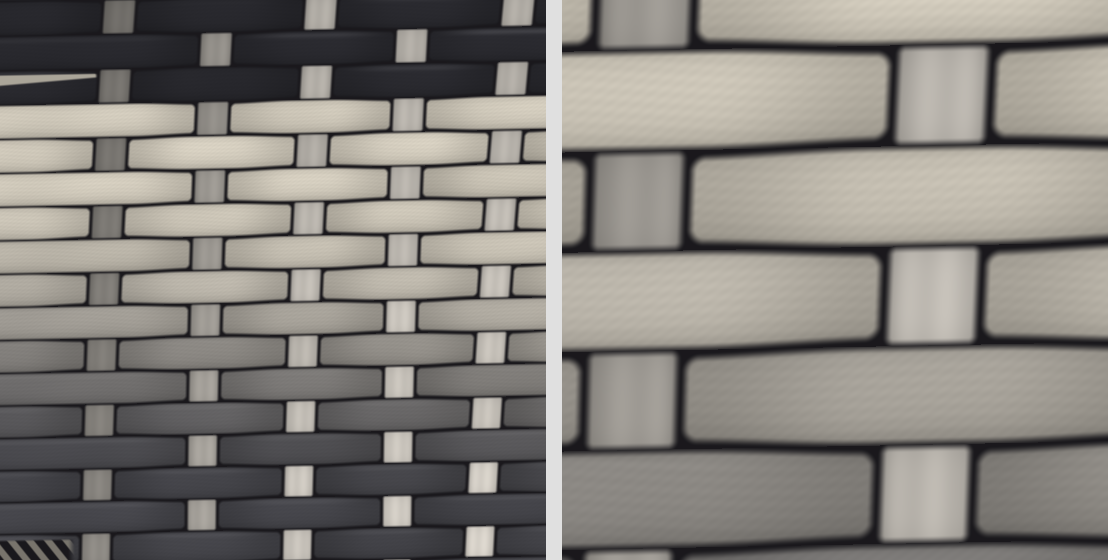
Left: the whole. Right: its middle third, enlarged.
Give the GLSL for this texture, as a Shadertoy shader.

```glsl
// Woven wicker: flat horizontal strands, dark to cream to charcoal, over upright staves.

const int   STAVES      = 5;
const float ROW_START   = 0.0234;   // centre of the first row, measured from the top
const float ROW_PITCH   = 0.06209;
const float ROW_SHRINK  = 0.000173; // rows get closer further down
const float ROW_TILT    = 0.019;
const float TILT_PIVOT  = 0.56;
const float STAVE_HALF  = 0.0262;
const float GAP         = 0.0055;   // dark slit between stave and strand end
const float SOFTNESS    = 0.0032;
const float TOP_ROWS    = 2.5;      // rows above this are near black
const vec3  GAP_COLOR   = vec3(0.10, 0.095, 0.11);
const vec3  BLACK       = vec3(0.155, 0.155, 0.175);
const vec3  CREAM       = vec3(0.785, 0.76, 0.705);
const vec3  CHARCOAL    = vec3(0.255, 0.255, 0.275);
const vec3  STAVE_TINT  = vec3(1.0, 0.975, 0.935);

float hash(vec2 p) {
    return fract(sin(dot(p, vec2(41.3, 289.1))) * 4375.5);
}

// Signed distance from the inner margins to two edges, with a rounded corner.
float roundedCorner(vec2 inside, float radius) {
    vec2 q = radius - inside;
    return length(max(q, 0.0)) + min(max(q.x, q.y), 0.0) - radius;
}

// Centre of stave k at depth y: uneven spacing, slight lean and bend.
float staveCenter(float k, float y) {
    float t = y - 0.509;
    float lean = -0.043 + 0.013 * mod(k, 2.0) - 0.028 * step(3.5, k);
    return 0.1862 + 0.1849 * k - 0.0026 * k * k + lean * t + 0.0247 * t * t;
}

// Row coordinate: whole numbers fall on row centres.
float rowCoordinate(float y) {
    float root = sqrt(ROW_PITCH * ROW_PITCH - 4.0 * ROW_SHRINK * (y - ROW_START));
    return (ROW_PITCH - root) / (2.0 * ROW_SHRINK);
}

// Fine lengthwise fibres crossed by a faint diagonal hatch.
float grain(vec2 p, float seed) {
    float fibres = sin(p.y * 900.0 + 3.0 * sin(p.x * 17.0 + seed * 6.0));
    float hatch = sin(p.x * 760.0 + p.y * 1050.0);
    float cloud = sin(p.x * 23.0 + seed * 19.0) * sin(p.y * 31.0 + p.x * 9.0);
    return 0.010 * fibres + 0.009 * hatch + 0.018 * cloud;
}

vec3 strandColor(vec2 p, float row, float v, float arch, float seed) {
    float age = row + 1.2 * (0.5 - p.x);
    float fade = pow(smoothstep(4.5, 14.5, age), 1.4);
    bool top = row < TOP_ROWS;
    vec3 color = top ? BLACK : mix(CREAM, CHARCOAL, fade);

    // Rounded cross-section, darker where the strand dives under a stave
    float shade = 1.03 - 1.3 * pow(abs(v), 3.0) - 0.10 * v;
    shade *= mix(0.86, 1.0, arch) + 0.08 * (seed - 0.5);
    color *= shade * (1.0 + grain(p, seed));

    // Sheen along the upper edge of the dark strands
    float sheen = exp(-pow((v + 0.36) / 0.08, 2.0));
    color += (top ? 0.09 * seed : 0.04 * fade) * sheen * arch;
    return color;
}

vec3 staveColor(vec2 p, float across, float v, float seed) {
    float light = mix(0.40, 0.68, smoothstep(0.1, 0.65, p.x)) + 0.14 * p.y;
    light *= 1.02 - 0.16 * pow(abs(across), 4.0) - 0.5 * pow(abs(v), 3.0);
    light *= 1.0 + 0.025 * sin(across * 7.0 + seed * 6.0) + 0.06 * (seed - 0.5);
    return STAVE_TINT * light;
}

void mainImage(out vec4 fragColor, in vec2 fragCoord) {
    vec2 p = fragCoord / iResolution.y;
    p.y = 1.0 - p.y;
    float soft = max(SOFTNESS, 1.0 / iResolution.y);

    float r = rowCoordinate(p.y + ROW_TILT * (p.x - TILT_PIVOT));
    float row = floor(r + 0.5);
    float v = r - row;
    float pitch = ROW_PITCH - 2.0 * ROW_SHRINK * r;

    // Staves surface in every other row; find the nearest one in this row
    float offset = 9.0, nearest = 0.0, segment = 0.0;
    for (int i = 0; i < STAVES; i++) {
        float k = float(i);
        if (mod(k + row, 2.0) > 0.5) continue;
        float d = p.x - staveCenter(k, p.y);
        segment += step(0.0, d);
        if (abs(d) < abs(offset)) { offset = d; nearest = k; }
    }
    float halfWidth = STAVE_HALF + 0.0025 * (0.5 - p.y);
    float reach = abs(offset) - halfWidth - GAP;

    // Strand: fullest at mid-length, pinched at the ends
    float arch = smoothstep(-0.01, 0.11, reach);
    float halfHeight = mix(0.415, 0.475, arch);
    float strand = roundedCorner(vec2(reach, (halfHeight - abs(v)) * pitch), 0.008);
    vec3 color = strandColor(p, row, v, arch, hash(vec2(row, segment)));

    // Pale strip showing under the upper left strand
    float sliver = smoothstep(-0.40, -0.33, v) * smoothstep(0.05, -0.03, v + 0.08 + 1.1 * p.x);
    sliver *= step(abs(row - 2.0), 0.5) * smoothstep(0.178, 0.168, p.x);
    color = mix(color, CREAM * 0.85, sliver);

    // Frayed fibres in the lower left corner
    float frayed = step(15.5, row) * smoothstep(0.135, 0.12, p.x) * smoothstep(-0.35, -0.25, v);
    float fibres = smoothstep(-0.3, 0.6, sin((p.x - 0.8 * p.y) * 190.0));
    color = mix(color, mix(GAP_COLOR, CREAM * 0.6, fibres), frayed);

    // Stave tile, laid over the slit
    vec2 tileMargin = vec2(halfWidth - abs(offset), (0.475 - abs(v)) * pitch);
    float tile = roundedCorner(tileMargin, 0.004);
    vec3 tileTone = staveColor(p, offset / halfWidth, v, hash(vec2(nearest, row + 31.0)));

    color = mix(GAP_COLOR, color, smoothstep(soft, -soft, strand));
    color = mix(color, tileTone, smoothstep(soft, -soft, tile));
    fragColor = vec4(color, 1.0);
}
```
